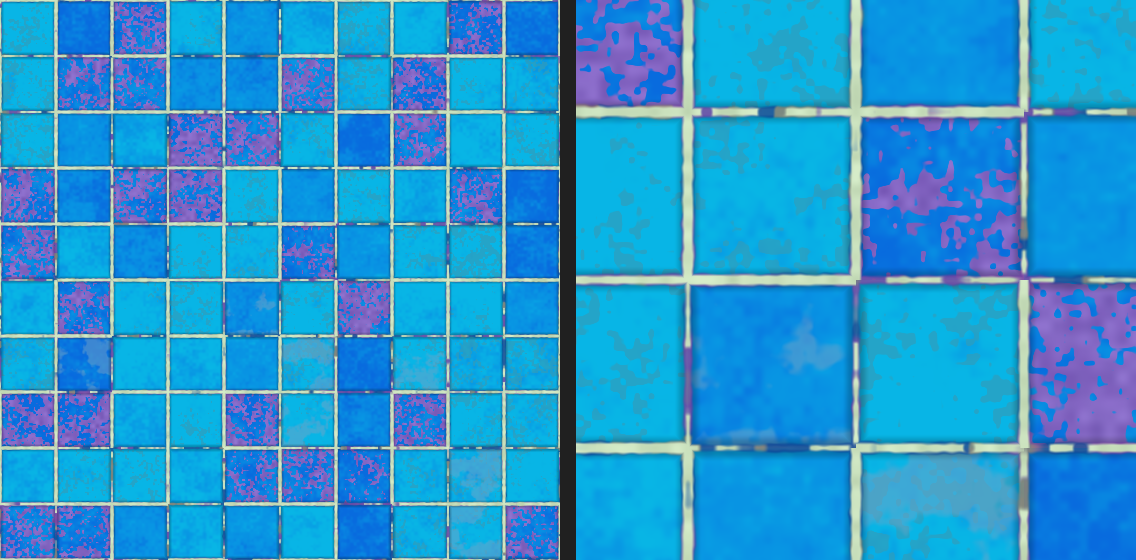
Left, the full canvas; right, a detail of the centre.
Reproduce this texture procedurally as a three.js fragment shader.

```glsl
varying vec2 vUv;

const float TILES = 10.0;
const float GROUT_MIN = 0.013;      // half widths, in tiles
const float GROUT_MAX = 0.030;
const float STAIN_WIDTH = 0.016;
const float EDGE_SOFT = 0.012;
const float PURPLE_SHARE = 0.23;
const float FLECK_SHARE = 0.40;
const float HAZE_SHARE = 0.12;

const vec3 DEEP_BLUE = vec3(0.03, 0.42, 0.87);
const vec3 MID_BLUE = vec3(0.03, 0.58, 0.89);
const vec3 CYAN = vec3(0.03, 0.71, 0.90);
const vec3 PURPLE = vec3(0.57, 0.39, 0.75);
const vec3 TEAL_GREY = vec3(0.20, 0.61, 0.72);
const vec3 HAZE = vec3(0.45, 0.64, 0.78);
const vec3 CREAM = vec3(0.79, 0.88, 0.74);
const vec3 NAVY = vec3(0.05, 0.25, 0.58);
const vec3 PLUM = vec3(0.46, 0.22, 0.64);
const vec3 RUST = vec3(0.55, 0.48, 0.42);

float hash(vec2 p) {
  vec3 q = fract(p.xyx * 0.1031);
  q += dot(q, q.yzx + 33.33);
  return fract((q.x + q.y) * q.z);
}

float noise(vec2 p) {
  vec2 i = floor(p);
  vec2 f = fract(p);
  f = f * f * (3.0 - 2.0 * f);
  return mix(mix(hash(i), hash(i + vec2(1.0, 0.0)), f.x),
             mix(hash(i + vec2(0.0, 1.0)), hash(i + 1.0), f.x), f.y);
}

float fbm(vec2 p) {
  float sum = 0.0;
  float weight = 0.5;
  for (int i = 0; i < 4; i++) {
    sum += weight * noise(p);
    p = p * 2.03 + 11.7;
    weight *= 0.56;
  }
  return sum / 1.025;
}

// Glaze of one tile: base tone, mottling, then purple or grey wear
vec3 glaze(vec2 p, vec2 id) {
  vec2 q = p + 40.0 * vec2(hash(id + 3.1), hash(id + 8.7));
  float kind = hash(id + 21.3);
  float wear = hash(id + 47.9);
  float purpleTile = step(kind, PURPLE_SHARE);
  float fleckTile = step(1.0 - FLECK_SHARE, kind);

  float tone = mix(0.12, 0.95, hash(id + 63.5));
  tone = mix(tone, 0.12 + 0.2 * tone, purpleTile);
  tone = mix(tone, 0.72 + 0.28 * tone, fleckTile);
  tone += 0.6 * (fbm(q * 2.6) - 0.5) + 0.22 * (noise(q * 17.0) - 0.5);
  vec3 color = mix(DEEP_BLUE, MID_BLUE, smoothstep(0.0, 0.5, tone));
  color = mix(color, CYAN, smoothstep(0.45, 0.95, tone));

  float speckle = 0.62 * fbm(q * 4.0) + 0.38 * noise(q * 24.0 + 5.0);
  float bare = mix(0.60, 0.43, wear);
  float purple = purpleTile * smoothstep(bare - 0.025, bare + 0.025, speckle);
  color = mix(color, PURPLE + 0.12 * (noise(q * 13.0) - 0.5), 0.9 * purple);

  float fleck = fleckTile * smoothstep(0.0, 0.04, speckle - mix(0.63, 0.50, wear));
  color = mix(color, TEAL_GREY, 0.65 * fleck);

  float hazeTile = step(hash(id + 91.2), HAZE_SHARE) * (1.0 - purpleTile);
  return mix(color, HAZE, 0.5 * hazeTile * smoothstep(0.50, 0.62, fbm(q * 3.0 + 9.0)));
}

// One grout segment: x is clean cream, y is the stained fringe
vec2 grout(float offset, vec2 p, vec2 seed) {
  float clean = smoothstep(0.1, 0.6, hash(seed));
  float rough = noise(p * 21.0 + seed);
  float halfWidth = mix(GROUT_MIN, GROUT_MAX, clean) + 0.010 * (rough - 0.5);
  float d = abs(offset);
  float cream = 1.0 - smoothstep(halfWidth - EDGE_SOFT, halfWidth + EDGE_SOFT, d);
  float intact = smoothstep(0.30, 0.50, noise(p * 9.0 + 31.0) + mix(-0.12, 0.4, clean));
  float reach = halfWidth + STAIN_WIDTH * noise(p * 12.0 + 57.0);
  float stain = 1.0 - smoothstep(reach - EDGE_SOFT, reach + EDGE_SOFT, d);
  return vec2(cream * mix(0.12, 1.0, intact), stain);
}

void main() {
  vec2 p = vUv * TILES;
  vec2 id = floor(p);
  vec2 line = floor(p + 0.5);
  vec2 offset = p - line;
  vec3 color = glaze(p, id);

  // Darker rim of each tile
  float edge = min(abs(offset.x), abs(offset.y));
  color *= 1.0 - 0.22 * (1.0 - smoothstep(0.025, 0.085, edge));

  // Joints, with stains below the cream
  vec2 upright = grout(offset.x, p, vec2(line.x, id.y) + 13.0);
  vec2 level = grout(offset.y, p, vec2(id.x, line.y) + 71.0);
  vec2 joint = max(upright, level);
  vec3 stainColor = mix(NAVY, PLUM, smoothstep(0.35, 0.60, noise(p * 4.0 + 19.0)));
  stainColor = mix(stainColor, RUST, smoothstep(0.62, 0.78, noise(p * 7.0 + 43.0)));
  color = mix(color, stainColor, 0.8 * joint.y);
  color = mix(color, CREAM + 0.10 * (noise(p * 15.0) - 0.5), joint.x);

  gl_FragColor = vec4(color, 1.0);
}
```
